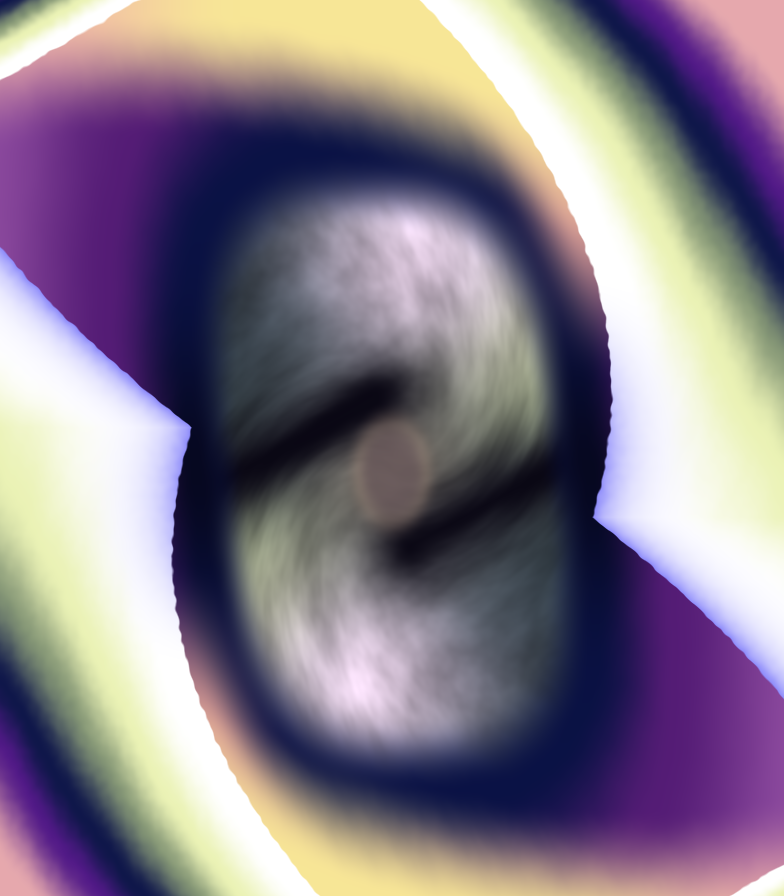
Reproduce this background procedurally as a WebGL 1 fragment shader.

```glsl
precision highp float;
// A dark swirling pod with pale lobes, set between glowing iridescent bands.
// Everything has half-turn symmetry: curved borders split off the bands, which
// run through one colour ramp; soft blobs and warped gradient noise fill the pod.
uniform vec2 u_resolution;

vec2 gradientAt(vec2 cell) {
  float angle = 6.2832 * fract(sin(dot(cell, vec2(127.1, 311.7))) * 43758.5);
  return vec2(cos(angle), sin(angle));
}

float gradientNoise(vec2 p) {
  vec2 i = floor(p), f = fract(p), w = f * f * (3.0 - 2.0 * f);
  vec2 e = vec2(1.0, 0.0);
  float low = mix(dot(gradientAt(i), f), dot(gradientAt(i + e), f - e), w.x);
  float high = mix(dot(gradientAt(i + e.yx), f - e.yx),
                   dot(gradientAt(i + 1.0), f - 1.0), w.x);
  return mix(low, high, w.y);
}

float fbm(vec2 p) {
  float sum = 0.0, amplitude = 0.6;
  for (int i = 0; i < 4; i++) {
    sum += amplitude * gradientNoise(p);
    p = mat2(1.6, 1.2, -1.2, 1.6) * p + 3.7;
    amplitude *= 0.5;
  }
  return sum;
}

// Horizontal position of the right-hand border at height y
float border(float y) {
  return 0.245 - 1.12 * (y - 0.09) * (y - 0.09) + 1.6 * max(0.0, -0.05 - y);
}

float blob(vec2 p, vec2 size) {
  vec2 d = p / size;
  return exp(-dot(d, d));
}

// A blob together with its half-turn twin
float blobPair(vec2 p, vec2 center, vec2 size) {
  return min(1.0, blob(p - center, size) + blob(p + center, size));
}

float segmentDistance(vec2 p, vec2 a, vec2 b) {
  vec2 ab = b - a;
  return length(p - a - ab * clamp(dot(p - a, ab) / dot(ab, ab), 0.0, 1.0));
}

// White, pale yellow, green, navy, purple, pink
vec3 bandRamp(float t) {
  vec3 c = mix(vec3(1.0), vec3(0.92, 0.95, 0.71), smoothstep(0.07, 0.23, t));
  c = mix(c, vec3(0.52, 0.59, 0.46), smoothstep(0.22, 0.37, t));
  c = mix(c, vec3(0.06, 0.09, 0.29), smoothstep(0.34, 0.51, t));
  c = mix(c, vec3(0.32, 0.10, 0.53), smoothstep(0.51, 0.64, t));
  return mix(c, vec3(0.90, 0.66, 0.68), smoothstep(0.62, 0.84, t));
}

vec3 podColor(vec2 p, float ring, float grain) {
  // Pale lobes on slate, tinted green at their outer flanks
  vec3 c = vec3(0.17, 0.22, 0.26);
  c = mix(c, vec3(0.60, 0.64, 0.50), 0.95 * blobPair(p, vec2(0.145, 0.13), vec2(0.105, 0.13)));
  c = mix(c, vec3(0.93, 0.84, 0.93), 0.95 * blobPair(p, vec2(0.025, 0.235), vec2(0.13, 0.125)));
  c = mix(c, vec3(0.22, 0.26, 0.29), 0.5 * blobPair(p, vec2(-0.115, 0.15), vec2(0.06, 0.07)));

  // Brownish heart with a faint bright rim
  c = mix(c, vec3(0.46, 0.42, 0.38), 0.8 * blob(p, vec2(0.11, 0.10)));
  c *= 1.0 + 0.55 * grain;

  // Two dark arms
  float arm = min(segmentDistance(p, vec2(-0.19, -0.01), vec2(-0.02, 0.082)),
                  segmentDistance(p, vec2(0.19, 0.01), vec2(0.02, -0.082)));
  arm += 0.016 * grain;
  c = mix(c, vec3(0.03, 0.02, 0.07), 0.97 * exp(-pow(arm / 0.043, 2.0)));
  float heart = length(p / vec2(0.040, 0.058));
  c = mix(c, vec3(0.42, 0.35, 0.36), 0.75 * (1.0 - smoothstep(0.5, 1.4, heart)));
  c += vec3(0.07, 0.06, 0.04) * exp(-pow((heart - 0.95) / 0.22, 2.0));

  // Navy ring, then purple and mauve beyond it
  c = mix(c, vec3(0.04, 0.07, 0.27), smoothstep(0.76, 1.01, ring));
  c = mix(c, vec3(0.02, 0.02, 0.09),
          0.8 * smoothstep(0.8, 1.0, ring) * exp(-pow(p.y / 0.14, 2.0)));
  c = mix(c, vec3(0.33, 0.11, 0.46), smoothstep(1.03, 1.42, ring));
  return mix(c, vec3(0.55, 0.29, 0.62), smoothstep(1.4, 2.05, ring));
}

void main() {
  vec2 p = (gl_FragCoord.xy - vec2(0.5, 0.4727) * u_resolution) / u_resolution.y;
  float pixel = 1.2 / u_resolution.y;
  vec2 upper = p.y < 0.0 ? -p : p;

  // Fibres twisted around the centre
  float twist = 2.2 * exp(-6.0 * length(p));
  vec2 swirled = mat2(cos(twist), sin(twist), -sin(twist), cos(twist)) * p;
  float grain = fbm(swirled * vec2(19.0, 9.0) + 5.0);
  float ragged = 0.003 * gradientNoise(p * 95.0);

  // Pod interior
  vec2 skewed = abs(vec2(p.x + 0.1 * p.y, p.y)) / vec2(0.215, 0.354);
  float ring = pow(pow(skewed.x, 3.0) + pow(skewed.y, 3.0), 1.0 / 3.0);
  vec3 color = podColor(p, ring + 0.035 * grain, grain);

  // Yellow cap and the peach glow along the inner border
  float cap = upper.y - 0.45 + 0.55 * pow(upper.x + 0.27, 2.0);
  float rim = max(0.0, border(upper.y) - upper.x);
  float edgeGlow = exp(-pow(rim / 0.045, 2.0)) * smoothstep(0.10, 0.30, upper.y);
  color = mix(color, vec3(0.93, 0.68, 0.61), 0.9 * edgeGlow);
  vec3 capColor = mix(vec3(0.94, 0.70, 0.66), vec3(0.97, 0.90, 0.59),
                      smoothstep(-0.42, -0.17, upper.x));
  color = mix(color, capColor, smoothstep(-0.075, 0.065, cap + 0.01 * grain));

  // Small band cutting the far corners
  float corner = dot(upper - vec2(-0.439, 0.436), vec2(-0.504, 0.864)) + ragged;
  color = mix(color, bandRamp(7.0 * corner), smoothstep(-pixel, pixel, corner));

  // Broad side bands, white at the border with a blue fringe
  vec2 side = p.x - border(p.y) > -p.x - border(-p.y) ? p : -p;
  float outside = side.x - border(side.y) + ragged;
  float spread = mix(0.77, 2.6, smoothstep(-0.13, 0.34, side.y));
  vec3 band = bandRamp(outside * spread + 0.025 * grain);
  float fringe = exp(-max(outside, 0.0) / 0.028) * (1.0 - smoothstep(-0.05, 0.22, side.y));
  band = mix(band, vec3(0.50, 0.49, 0.98), 0.9 * fringe);
  color = mix(color, band, smoothstep(-pixel, pixel, outside));

  gl_FragColor = vec4(clamp(color, 0.0, 1.0), 1.0);
}
```
